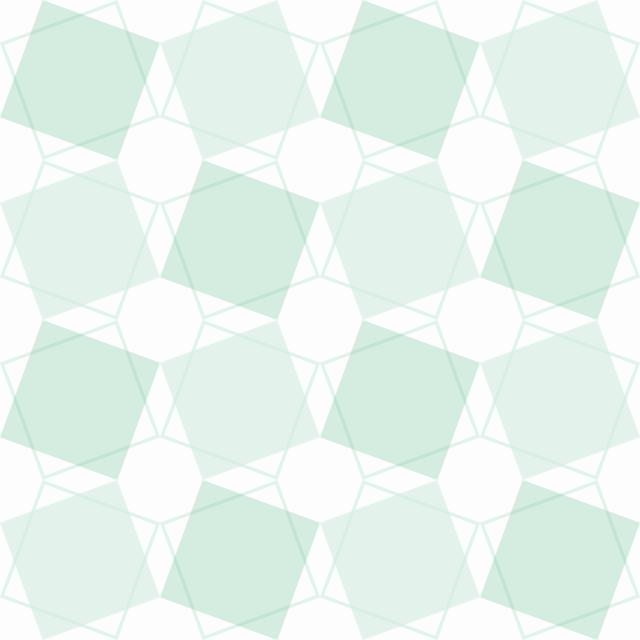
Write a three.js fragment shader that draws this pattern.

```glsl
// Checkered mint squares, tilted alternately, each crossed by its mirrored outline
varying vec2 vUv;

// Signed distance to a square tilted 20 degrees clockwise, its corners touching the unit cell
float tiltedSquare(vec2 p) {
  float c = cos(radians(20.0));
  float s = sin(radians(20.0));
  vec2 q = abs(vec2(c * p.x - s * p.y, s * p.x + c * p.y));
  return max(q.x, q.y) - 0.5 / (c + s);
}

// Antialiased coverage of the inside of a distance field
float coverage(float dist, float pixel) {
  return clamp(0.5 - dist / pixel, 0.0, 1.0);
}

void main() {
  // Four by four cells, mirrored in a checkerboard
  vec2 grid = vUv * 4.0;
  float pixel = max(fwidth(grid.x), fwidth(grid.y));
  vec2 cell = floor(grid);
  vec2 p = fract(grid) - 0.5;
  float dark = mod(cell.x + cell.y, 2.0);
  p.x *= 2.0 * dark - 1.0;

  // Solid square, and a thin frame just inside its mirror image
  float solid = coverage(tiltedSquare(p), pixel);
  float mirrored = tiltedSquare(vec2(-p.x, p.y));
  float frame = coverage(mirrored, pixel) - coverage(mirrored + 0.021, pixel);

  // The frame deepens where it crosses the solid
  vec3 fill = mix(vec3(0.89, 0.953, 0.922), vec3(0.831, 0.929, 0.88), dark);
  vec3 crossing = mix(vec3(0.852, 0.937, 0.898), vec3(0.757, 0.894, 0.831), dark);
  vec3 ground = mix(vec3(0.992), fill, solid);
  vec3 stroke = mix(vec3(0.886, 0.953, 0.922), crossing, solid);

  gl_FragColor = vec4(mix(ground, stroke, frame), 1.0);
}
```
